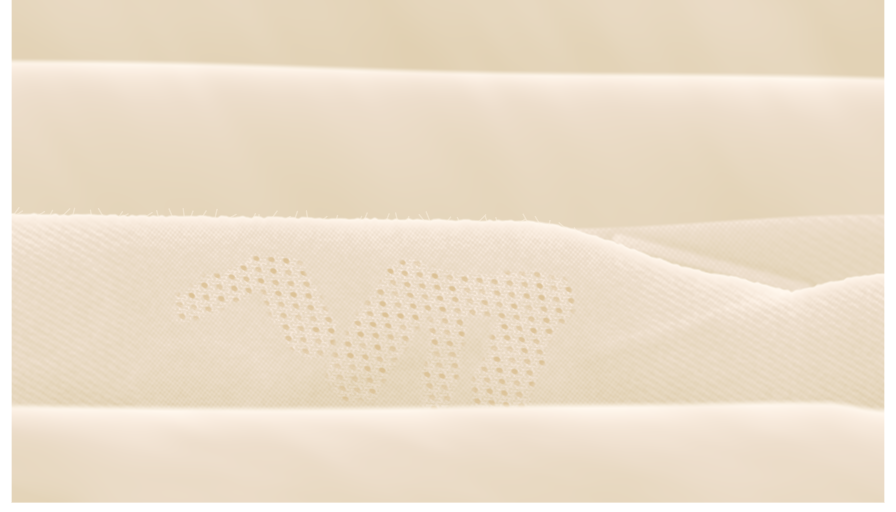
A Shadertoy shader for this texture:

```glsl
// Draped cream cloth: four overlapping rolls, drawn back to front.
// Each roll has a ridge curve and a tone falling with depth below it; the
// sharp middle roll adds woven threads, openwork patches and stray hairs.
#define ASPECT 1.7534
#define MARGIN vec2(0.0228, 0.0183)
#define BACK_BLUR 0.007
#define FRONT_BLUR 0.008
#define FOCUS_BLUR 0.003
#define THREAD_FREQ 112.0
#define THREAD_DEPTH 0.13
#define OPEN_CELL vec2(0.0285, 0.0215)
#define HAIR_COUNT 44
#define HAIR_LENGTH 0.019

float hash(vec2 p) {
    vec3 q = fract(vec3(p.xyx) * 0.1031);
    q += dot(q, q.yzx + 33.33);
    return fract((q.x + q.y) * q.z);
}

float noise(vec2 p) {
    vec2 i = floor(p), f = fract(p);
    f = f * f * (3.0 - 2.0 * f);
    return mix(mix(hash(i), hash(i + vec2(1, 0)), f.x),
               mix(hash(i + vec2(0, 1)), hash(i + vec2(1, 1)), f.x), f.y);
}

float fbm(vec2 p) {
    return 0.55 * noise(p) + 0.3 * noise(p * 2.1 + 7.0) + 0.15 * noise(p * 4.3 + 3.0);
}

float segment(vec2 p, vec2 a, vec2 b) {
    vec2 d = b - a;
    return length(p - a - d * clamp(dot(p - a, d) / dot(d, d), 0.0, 1.0));
}

// Tone 0 is deep shade, 1 is lit cloth, 1.25 is a bright rim.
vec3 clothColour(float tone) {
    vec3 c = mix(vec3(0.87, 0.80, 0.67), vec3(0.90, 0.84, 0.74), clamp(tone * 3.0, 0.0, 1.0));
    c = mix(c, vec3(0.93, 0.87, 0.80), clamp(tone * 3.0 - 1.0, 0.0, 1.0));
    c = mix(c, vec3(0.98, 0.93, 0.88), clamp(tone * 3.0 - 2.0, 0.0, 1.0));
    return mix(c, vec3(1.0, 0.97, 0.93), clamp((tone - 1.0) * 4.0, 0.0, 1.0));
}

float cover(float depth, float blur) { return smoothstep(-blur, blur, depth); }

float backRidge(float x) { return 0.881 - 0.021 * x + 0.003 * sin(x * 5.0); }
float behindRidge(float x) { return 0.553 + 0.027 * smoothstep(1.1, 1.7, x); }
float frontRidge(float x) {
    return 0.206 + 0.004 * sin(x * 4.0 + 2.6) + 0.006 * smoothstep(1.3, 1.58, x)
         - 0.013 * smoothstep(1.62, 1.73, x);
}
float focusRidge(float x) {
    float main = 0.583 - 0.014 * x - 0.102 * smoothstep(1.02, 1.45, x) - 0.24 * max(x - 1.43, 0.0);
    float side = 0.424 + 0.042 * smoothstep(1.48, 1.74, x);
    return x > 1.45 ? max(main, side) : main;
}

// Signed distance to the group of openwork petals.
float petals(vec2 p) {
    float d = segment(p, vec2(0.37, 0.402), vec2(0.514, 0.47)) - 0.035;
    d = min(d, segment(p, vec2(0.548, 0.461), vec2(0.612, 0.349)) - 0.05);
    d = min(d, segment(p, vec2(0.80, 0.434), vec2(0.696, 0.274)) - 0.056);
    d = min(d, segment(p, vec2(0.833, 0.429), vec2(1.08, 0.411)) - 0.045);
    d = min(d, segment(p, vec2(1.039, 0.406), vec2(0.982, 0.235)) - 0.06);
    return min(d, segment(p, vec2(0.879, 0.361), vec2(0.856, 0.235)) - 0.034);
}

// Fine plain weave blended with a slanted twill on the outer parts.
float weave(vec2 p) {
    vec2 w = p + 0.006 * vec2(noise(p * 9.0), noise(p * 9.0 + 5.0));
    vec2 s = sin(6.2832 * THREAD_FREQ * vec2(w.x + 0.12 * w.y, w.y * 0.9 - 0.1 * w.x));
    float twill = sin(6.2832 * THREAD_FREQ * 0.62 * (w.y + 0.55 * w.x));
    float outer = 1.0 - smoothstep(0.2, 0.34, p.x) + smoothstep(1.12, 1.3, p.x);
    return mix(s.x * s.y, twill, 0.65 * outer) + 1.3 * (noise(p * vec2(130, 190)) - 0.5);
}

vec3 focusCloth(vec2 p, float depth) {
    float tone = 0.43 + 0.55 * exp(-depth * 13.0) + 0.3 * exp(-depth * 100.0);
    tone += 0.25 * (fbm(p * vec2(4, 6)) - 0.5) - 0.16 * smoothstep(0.3, 0.2, p.y);
    // Soft creases: one under the petals, one running from the side ridge.
    tone -= 0.17 * exp(-40.0 * segment(p, vec2(0.62, 0.235), vec2(0.93, 0.325)));
    tone += 0.2 * exp(-45.0 * segment(p, vec2(1.19, 0.33), vec2(1.53, 0.425)));
    tone -= 0.16 * exp(-35.0 * segment(p, vec2(1.15, 0.29), vec2(1.40, 0.36)));
    // Dense woven leaf outlines at the lower left.
    float leaf = abs(length((p - vec2(0.39, 0.26)) * vec2(0.8, 1.4)) - 0.105);
    float swirl = abs(length((p - vec2(0.06, 0.41)) * vec2(0.8, 1.0)) - 0.12);
    tone += 0.1 * exp(-70.0 * leaf) + 0.08 * exp(-60.0 * swirl);
    tone += THREAD_DEPTH * weave(p) * smoothstep(0.0, 0.04, depth);
    // Basket weave with a small warm hole in each cell.
    float open = smoothstep(0.008, -0.008, petals(p) + 0.016 * (noise(p * 30.0) - 0.5));
    vec2 g = (p + vec2(0.22 * p.y, 0.1 * p.x) + 0.004 * noise(p * 20.0)) / OPEN_CELL;
    vec2 cell = fract(g) - 0.5;
    float hole = smoothstep(0.3, 0.12, length(cell * vec2(1.0, 0.9)));
    float side = step(0.5, fract(dot(floor(g * 2.0), vec2(0.5))));
    float strand = 0.5 + 0.5 * sin(6.2832 * 3.0 * mix(g.x, g.y, side));
    tone += open * (0.26 * strand - 0.04);
    vec3 c = clothColour(tone);
    return mix(c, vec3(0.85, 0.74, 0.55), open * hole * (0.35 + 0.5 * hash(floor(g))));
}

void mainImage(out vec4 fragColor, in vec2 fragCoord) {
    vec2 p = fragCoord / iResolution.xy * vec2(ASPECT, 1.0);
    // Blurred backdrop and back roll.
    float folds = fbm(vec2(p.x * 5.0 + p.y * 3.0, p.y * 2.0)) - 0.5;
    vec3 c = clothColour(0.33 + 0.45 * folds - 0.12 * smoothstep(1.0, 0.87, p.y));
    float d = backRidge(p.x) - p.y;
    float tone = 0.2 + 0.72 * exp(-max(d, 0.0) * 7.5) + 0.35 * exp(-max(d, 0.0) * 60.0);
    c = mix(c, clothColour(tone + 0.35 * folds), cover(d, BACK_BLUR));
    // Cloth behind the right shoulder, with a pale seam.
    d = behindRidge(p.x) - p.y;
    tone = 0.38 + 0.45 * exp(-max(d, 0.0) * 35.0) + 0.07 * weave(p * 0.8);
    float seam = segment(p, vec2(1.21, 0.532), vec2(1.575, 0.436));
    tone += 0.3 * smoothstep(0.016, 0.006, seam) - 0.15 * exp(-90.0 * abs(seam - 0.02));
    c = mix(c, clothColour(tone), cover(d, FOCUS_BLUR * 1.5) * smoothstep(1.0, 1.1, p.x));
    // Sharp middle roll and the stray hairs on its ridge.
    d = focusRidge(p.x) - p.y + 0.004 * (noise(p * vec2(120, 40)) - 0.5);
    c = mix(c, focusCloth(p, max(d, 0.0)), cover(d, FOCUS_BLUR));
    for (int i = 0; i < HAIR_COUNT; i++) {
        float k = float(i), x = 1.15 * (k + hash(vec2(k, 1))) / float(HAIR_COUNT);
        vec2 root = vec2(x, focusRidge(x) - 0.004);
        vec2 tip = root + HAIR_LENGTH * vec2(hash(vec2(k, 2)) * 1.6 - 0.8, 0.3 + 0.7 * hash(vec2(k, 3)));
        c = mix(c, vec3(0.99, 0.95, 0.89), 0.45 * smoothstep(0.0025, 0.0003, segment(p, root, tip)));
    }
    // Blurred front roll.
    d = frontRidge(p.x) - p.y;
    folds = fbm(vec2(p.x * 4.0 + p.y * 6.0, p.y * 7.0)) - 0.5;
    tone = 0.38 + 0.6 * exp(-max(d, 0.0) * 10.0) + 0.3 * exp(-max(d, 0.0) * 50.0) + 0.4 * folds;
    tone -= 0.25 * exp(-14.0 * segment(p, vec2(0.0, 0.06), vec2(0.12, 0.01)));
    c = mix(c, clothColour(tone), cover(d, FRONT_BLUR));
    // White margin on the left, right and bottom.
    float inside = min(min(p.x, ASPECT - p.x) - MARGIN.x, p.y - MARGIN.y);
    fragColor = vec4(mix(vec3(1.0), c, cover(inside, 0.0015)), 1.0);
}
```
